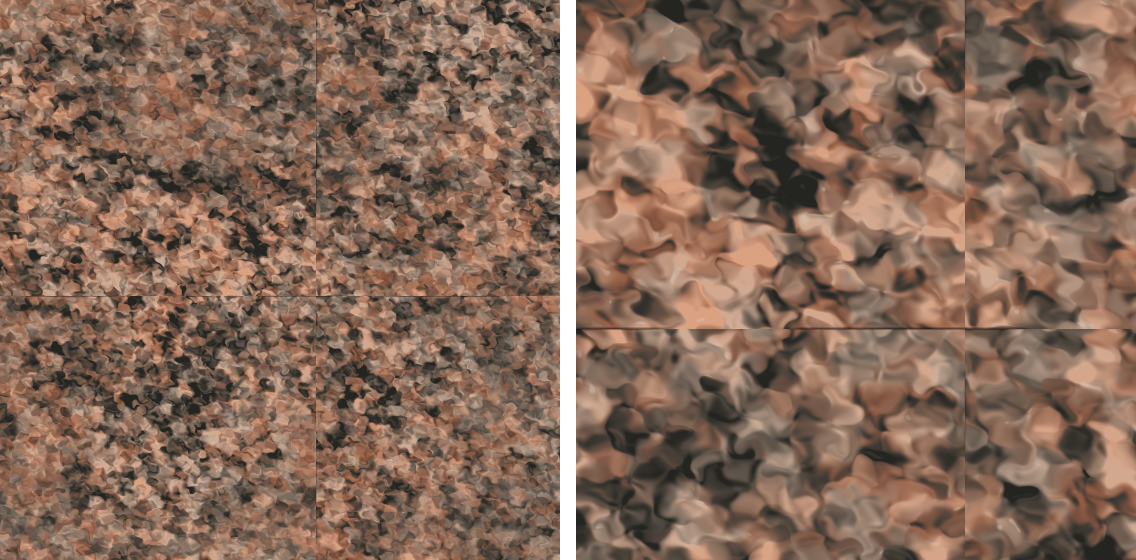
Left: the whole. Right: its middle third, enlarged.
Write a three.js fragment shader that draws this texture.

```glsl
// Polished red-brown granite: soft mottled mineral grains on four closely butted slabs.
varying vec2 vUv;

// Mineral colours, dark and light end of each family
const vec3 CHARCOAL = vec3(0.14, 0.14, 0.125);
const vec3 ASH = vec3(0.80, 0.68, 0.60);
const vec3 RUST = vec3(0.32, 0.15, 0.09);
const vec3 SALMON = vec3(0.85, 0.64, 0.52);
const vec3 FLECK = vec3(0.84, 0.80, 0.74);

// Feature sizes, as counts across the canvas
const float COARSE_GRAINS = 52.0;
const float FINE_GRAINS = 105.0;
const float GRIT = 210.0;
const float CLUMPS = 15.0;
const float REGIONS = 4.0;

const float MEAN_TONE = 0.51;
const float CONTRAST = 1.25;
const float MEAN_WARMTH = 0.46;
const float GRAIN_TILT = -0.3;
const float GRAIN_STRETCH = 1.25;
const vec2 SEAM = vec2(0.565, 0.471);
const float SEAM_WIDTH = 0.0013;
const float SEAM_DEPTH = 0.45;

vec3 hash3(vec2 p) {
  vec3 q = fract(p.xyx * vec3(0.1031, 0.1030, 0.0973));
  q += dot(q, q.yxz + 33.33);
  return fract((q.xxy + q.yzz) * q.zyx);
}

float valueNoise(vec2 p) {
  vec2 cell = floor(p);
  vec2 f = fract(p);
  f = f * f * (3.0 - 2.0 * f);
  float low = mix(hash3(cell).x, hash3(cell + vec2(1.0, 0.0)).x, f.x);
  float high = mix(hash3(cell + vec2(0.0, 1.0)).x, hash3(cell + 1.0).x, f.x);
  return mix(low, high, f.y);
}

float fbm(vec2 p) {
  float sum = 0.0;
  float gain = 0.5;
  for (int i = 0; i < 3; i++) {
    sum += gain * valueNoise(p);
    p = mat2(1.6, 1.2, -1.2, 1.6) * p + 19.7;
    gain *= 0.5;
  }
  return sum / 0.875;
}

// Soft Voronoi cells: x is a random tone per grain, y a random warmth, both centred on 0
vec2 softGrains(vec2 p) {
  vec2 cell = floor(p);
  vec2 f = fract(p);
  vec2 sum = vec2(0.0);
  float total = 0.0;
  for (int y = -1; y <= 1; y++) {
    for (int x = -1; x <= 1; x++) {
      vec2 offset = vec2(float(x), float(y));
      vec3 seed = hash3(cell + offset);
      vec2 toGrain = offset + seed.xy - f;
      float weight = exp(-9.0 * dot(toGrain, toGrain));
      sum += weight * (hash3(cell + offset + 71.0).yz - 0.5);
      total += weight;
    }
  }
  return sum / total;
}

vec3 granite(vec2 uv) {
  // Grains lean down to the right and have ragged outlines
  float c = cos(GRAIN_TILT);
  float s = sin(GRAIN_TILT);
  vec2 p = mat2(c, -s, s, c) * uv;
  p.x /= GRAIN_STRETCH;
  vec2 ragged = vec2(valueNoise(p * 120.0), valueNoise(p * 120.0 + 47.0)) - 0.5;
  p += 0.010 * ragged;

  vec2 coarse = softGrains(p * COARSE_GRAINS);
  vec2 fine = softGrains(p * FINE_GRAINS + 13.0);
  float grit = valueNoise(p * GRIT) - 0.5;
  float clump = fbm(p * CLUMPS + 5.0) - 0.5;
  float region = fbm(uv * REGIONS + 31.0) - 0.5;
  float regionWarmth = fbm(uv * REGIONS + 83.0) - 0.5;

  // Brightness, calmer in some regions than in others
  float variation = 0.50 * coarse.x + 0.42 * fine.x + 0.28 * grit + 0.45 * clump;
  float tone = MEAN_TONE + CONTRAST * (1.0 + 1.2 * region) * variation;
  tone = clamp(tone, 0.0, 1.0);

  // Warm feldspar among grey minerals; the darkest grains stay neutral
  float warmth = MEAN_WARMTH + 1.0 * coarse.y + 0.6 * fine.y + 0.9 * regionWarmth + 0.5 * clump;
  warmth = clamp(warmth, 0.0, 1.15) * smoothstep(0.12, 0.42, tone);
  vec3 colour = mix(mix(CHARCOAL, ASH, tone), mix(RUST, SALMON, tone), warmth);

  // Rare pale quartz flecks
  float fleck = smoothstep(0.86, 0.97, valueNoise(p * 165.0 + 9.0));
  return mix(colour, FLECK, 0.4 * fleck * smoothstep(0.35, 0.65, tone));
}

void main() {
  // Each slab shows a different part of the stone
  vec2 slab = step(SEAM, vUv);
  vec3 colour = granite(vUv + slab.x * vec2(3.1, 1.7) + slab.y * vec2(1.3, 4.2));

  // Thin broken joints between the slabs
  vec2 joint = 1.0 - smoothstep(vec2(0.0), vec2(SEAM_WIDTH), abs(vUv - SEAM));
  vec2 gaps = vec2(valueNoise(vec2(vUv.y * 14.0, 3.0)), valueNoise(vec2(vUv.x * 14.0, 8.0)));
  joint *= smoothstep(0.4, 0.65, gaps) * vec2(0.4, 1.0);
  colour *= 1.0 - SEAM_DEPTH * max(joint.x, joint.y);

  gl_FragColor = vec4(colour, 1.0);
}
```
